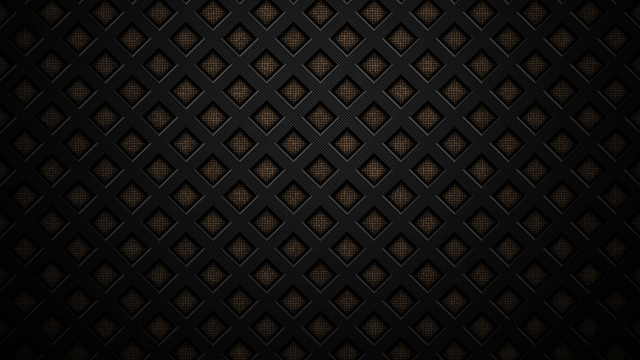
A Shadertoy shader for this pattern:

```glsl
// Dark ridged lattice with diamond openings over a woven brown cloth, lit from above.

// Lengths in canvas heights
const vec2 PITCH = vec2(0.1493, 0.1458);   // spacing of holes in one row and column
const vec2 ANCHOR = vec2(-0.0735, 0.8945); // one hole centre, x from the middle
const vec2 LIGHT_POS = vec2(0.0, 0.72);
const vec2 LIGHT_SPREAD = vec2(0.64, 0.60);

// Lengths in lattice cells
const float HOLE = 0.315;
const float RIM = 0.075;
const float CLOTH = 0.24;
const vec2 CLOTH_SHIFT = vec2(-0.022, 0.022);
const float SHADOW_SOFT = 0.05;
const float RIDGES = 18.0;   // ridges per cell
const float THREADS = 21.0;  // threads per pitch

const vec3 BAR_COLOR = vec3(0.132, 0.132, 0.135);
const vec3 RIM_COLOR = vec3(0.275, 0.275, 0.278);
const vec3 CLOTH_COLOR = vec3(0.370, 0.288, 0.215);
const vec3 PIT_COLOR = vec3(0.005);
const float RIDGE_CONTRAST = 0.42;
const float TAU = 6.2831853;

float hash(vec2 p) {
    return fract(sin(dot(p, vec2(127.1, 311.7))) * 43758.5453);
}

float noise(vec2 p) {
    vec2 i = floor(p), f = fract(p);
    f = f * f * (3.0 - 2.0 * f);
    return mix(mix(hash(i), hash(i + vec2(1, 0)), f.x),
               mix(hash(i + vec2(0, 1)), hash(i + vec2(1, 1)), f.x), f.y);
}

float boxDistance(vec2 p, float halfSize) {
    vec2 d = abs(p) - halfSize;
    return max(d.x, d.y);
}

// Crossed threads with dark gaps and a slight wobble
float weave(vec2 q) {
    vec2 t = q * THREADS + 0.35 * vec2(noise(q * 5.0), noise(q * 5.0 + 31.0));
    vec2 strand = 0.5 + 0.5 * cos(TAU * t);
    float body = 0.12 + 0.88 * max(strand.x, strand.y);
    return body * (0.8 + 0.4 * hash(floor(t + 0.5)));
}

void mainImage(out vec4 fragColor, in vec2 fragCoord) {
    vec2 p = fragCoord / iResolution.y;
    p.x -= 0.5 * iResolution.x / iResolution.y;

    // Diagonal cells: f.x points to the upper right, f.y to the lower right
    vec2 q = (p - ANCHOR) / PITCH;
    vec2 uv = vec2(q.x + q.y, q.x - q.y);
    vec2 cell = floor(uv + 0.5);
    vec2 f = uv - cell;
    float aa = 1.0 / (iResolution.y * PITCH.y);

    // Light pool, fading towards the borders
    vec2 fall = (p - LIGHT_POS) / LIGHT_SPREAD;
    float light = exp(-dot(fall, fall));

    // Ridged bars, fading to flat where ridges are too fine to draw
    float detail = 1.0 - smoothstep(0.5, 0.9, RIDGES * aa);
    float ridge = cos(TAU * RIDGES * uv.x) * detail;
    vec3 color = BAR_COLOR * light * (0.9 + RIDGE_CONTRAST * ridge);
    color *= 0.94 + 0.12 * noise(uv * 3.0);

    // Rounded rim on the two lower sides, brighter where it faces the light
    float d = boxDistance(f, HOLE);
    float lower = max(-f.x, f.y), upper = max(f.x, -f.y);
    float side = smoothstep(-0.02, 0.04, lower - upper);
    float facing = 1.0 + 0.45 * clamp(p.x * 1.5, -1.0, 1.0) * (-f.x > f.y ? 1.0 : -1.0);
    float across = clamp(d / RIM, 0.0, 1.0);
    float rimMask = side * (1.0 - smoothstep(RIM - aa, RIM + aa, d));
    vec3 rim = RIM_COLOR * pow(light, 0.75) * facing * sin(0.5 * TAU * across);
    color = mix(color, rim + 0.15 * color, rimMask);

    // Sunken cloth, shaded by the walls around it
    vec2 g = f - CLOTH_SHIFT;
    float shade = 1.0 - smoothstep(-SHADOW_SOFT, SHADOW_SOFT, boxDistance(g, CLOTH));
    shade *= 1.0 - 0.45 * smoothstep(0.08, 0.30, length(g));
    float tone = 0.9 + 0.2 * hash(cell);
    vec3 cloth = CLOTH_COLOR * weave(q) * shade * tone * pow(light, 0.7);
    vec3 pit = PIT_COLOR * light + cloth;
    color = mix(pit, color, smoothstep(-aa, aa, d));

    fragColor = vec4(color, 1.0);
}
```
